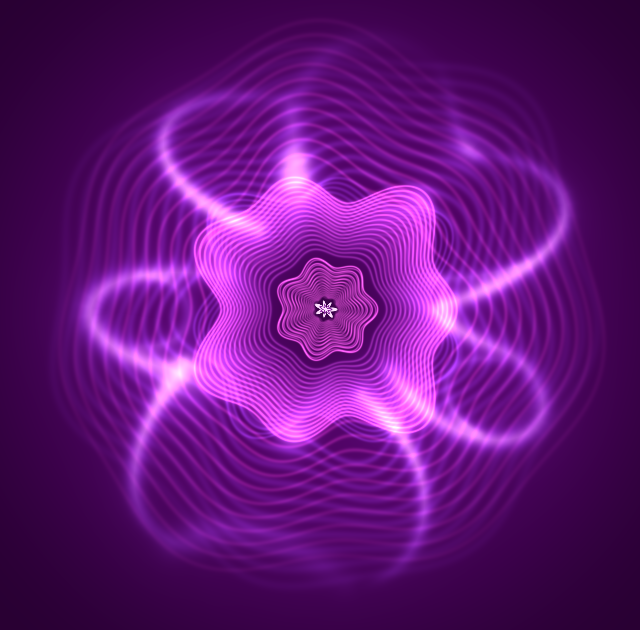
Give the GLSL for this background, as a WebGL 2 fragment shader.

```glsl
#version 300 es
precision highp float;

#define CENTER vec2(0.009, 0.009)
#define LOBES 7.0
#define STAR_RADIUS 0.205
#define STAR_LINES 16
#define VEIL_LINES 10
#define CORE_LINES 13
#define RIBBON_STEPS 18
#define PINK vec3(1.0, 0.46, 0.86)
#define VIOLET vec3(0.50, 0.27, 0.78)
#define HAZE vec3(0.31, 0.01, 0.39)
#define NIGHT vec3(0.16, 0.0, 0.20)

uniform vec2 u_resolution;
out vec4 outColor;

float gauss(float d, float width) {
    return exp(-d * d / (width * width));
}

// Closed line with a lobed radius, given in polar form
float waveLine(float r, float angle, float radius, float amp, float phase, float width) {
    float k = LOBES * angle + phase;
    float slope = amp * LOBES * sin(k) / max(r, 0.01);
    return gauss((r - radius - amp * cos(k)) / sqrt(1.0 + slope * slope), width);
}

vec2 cubic(vec2 a, vec2 b, vec2 c, vec2 d, float t) {
    float s = 1.0 - t;
    return s * s * s * a + 3.0 * s * s * t * b + 3.0 * s * t * t * c + t * t * t * d;
}

// Glowing cubic curve, wider where it is brighter; power holds both ends
float ribbon(vec2 p, vec2 a, vec2 b, vec2 c, vec2 d, float width, vec2 power) {
    float nearest = 10.0, along = 0.0;
    vec2 last = a;
    for (int i = 1; i <= RIBBON_STEPS; i++) {
        float t = float(i) / float(RIBBON_STEPS);
        vec2 next = cubic(a, b, c, d, t);
        vec2 seg = next - last;
        float h = clamp(dot(p - last, seg) / dot(seg, seg), 0.0, 1.0);
        float dist = length(p - last - seg * h);
        if (dist < nearest) {
            nearest = dist;
            along = t + (h - 1.0) / float(RIBBON_STEPS);
        }
        last = next;
    }
    float strength = mix(power.x, power.y, along);
    float w = width * (0.75 + 0.5 * strength);
    float ends = smoothstep(-0.01, 0.12, along) * smoothstep(1.01, 0.88, along);
    return strength * mix(0.6, 1.0, ends) * (0.65 * gauss(nearest, w) + 0.25 * exp(-nearest / (w * 1.8)));
}

// Loops and streamers thrown out by the star
float streamers(vec2 p) {
    float g = 0.0;
    // left loop and the tail below it
    g += ribbon(p, vec2(-.16, .054), vec2(-.438, .087), vec2(-.425, -.065), vec2(-.233, -.098), .017, vec2(.6, .85));
    g += ribbon(p, vec2(-.292, .054), vec2(-.193, .048), vec2(-.193, -.065), vec2(-.292, -.058), .012, vec2(.3, .35));
    g += ribbon(p, vec2(-.225, -.09), vec2(-.332, -.224), vec2(-.345, -.369), vec2(-.173, -.389), .014, vec2(1.0, .0));
    // lower streamers
    g += ribbon(p, vec2(.058, -.138), vec2(.204, -.25), vec2(.177, -.409), vec2(.052, -.442), .013, vec2(1.1, .0));
    g += ribbon(p, vec2(-.24, -.37), vec2(-.13, -.33), vec2(-.08, -.35), vec2(.03, -.43), .028, vec2(.3, .15));
    // lower right loop
    g += ribbon(p, vec2(.104, -.098), vec2(.223, -.276), vec2(.409, -.21), vec2(.323, -.098), .015, vec2(.85, .5));
    g += ribbon(p, vec2(.323, -.098), vec2(.29, -.052), vec2(.237, -.065), vec2(.177, -.005), .015, vec2(.45, .9));
    g += ribbon(p, vec2(.276, -.082), vec2(.17, -.06), vec2(.17, -.16), vec2(.243, -.196), .010, vec2(.3, .45));
    // upper right sweep
    g += ribbon(p, vec2(.19, .008), vec2(.435, .081), vec2(.435, .233), vec2(.237, .246), .013, vec2(1.05, .2));
    g += ribbon(p, vec2(.237, .246), vec2(.197, .272), vec2(.21, .332), vec2(.171, .398), .016, vec2(.4, .0));
    g += ribbon(p, vec2(.17, .05), vec2(.22, .045), vec2(.28, .06), vec2(.32, .075), .012, vec2(.45, .2));
    // upper left loop and crest
    g += ribbon(p, vec2(-.107, .127), vec2(-.319, .2), vec2(-.312, .372), vec2(-.061, .332), .014, vec2(1.2, .2));
    g += ribbon(p, vec2(-.061, .332), vec2(-.05, .29), vec2(-.05, .26), vec2(-.048, .225), .024, vec2(.25, .6));
    g += ribbon(p, vec2(-.05, .3), vec2(-.03, .46), vec2(.13, .46), vec2(.2, .36), .02, vec2(.2, .0));
    return g;
}

void main() {
    vec2 p = (gl_FragCoord.xy - 0.5 * u_resolution) / u_resolution.y - CENTER;
    float pixel = 1.0 / u_resolution.y;
    float r = length(p);
    float angle = atan(p.y, p.x + 1e-6);
    vec3 color = mix(HAZE, NIGHT, smoothstep(0.25, 0.72, r));

    // Outer veil: two crossing families of soft lines
    float sway = 0.016 * cos(3.0 * angle + 0.8) + 0.008 * sin(5.0 * angle);
    for (int i = 0; i < VEIL_LINES; i++) {
        float t = float(i) / float(VEIL_LINES - 1);
        float radius = mix(0.215, 0.425, t);
        float fade = mix(0.25, 0.06, t);
        float width = mix(0.003, 0.0045, t);
        color += vec3(0.85, 0.28, 0.65) * fade * waveLine(r, angle, radius + sway, 0.014, 1.6 * t, width);
        color += VIOLET * fade * waveLine(r, angle, radius - sway, 0.018, 2.6 - 2.0 * t, width * 1.7);
    }

    // Star body with square corners, and its nested lines
    float corner = -0.018 * cos(4.0 * angle);
    float edge = STAR_RADIUS + corner + 0.022 * cos(LOBES * angle);
    float body = smoothstep(0.09, 0.2, r) * (1.0 - smoothstep(edge - 0.012, edge + 0.012, r));
    color += vec3(0.30, 0.13, 0.31) * body;
    for (int i = 0; i < STAR_LINES; i++) {
        float t = float(i) / float(STAR_LINES - 1);
        float radius = mix(0.092, STAR_RADIUS, t) + corner * t;
        float amp = mix(0.005, 0.021, t);
        float power = mix(0.2, 0.48, t);
        color += PINK * power * waveLine(r, angle, radius, amp, 0.0, max(0.0018, pixel));
        color += VIOLET * power * 0.6 * waveLine(r, angle, radius, amp, 2.2 * t, 0.0026);
    }

    // Streamers and hot star tips
    float glow = streamers(p);
    glow += 0.75 * gauss(length((p - vec2(-.048, .21)) * vec2(1.0, .8)), .034);
    glow += 0.4 * gauss(length(p - vec2(-.21, -.11)), .05);
    glow += 0.5 * gauss(length(p - vec2(-.05, -.2)), .03);
    glow += 0.35 * gauss(length(p - vec2(.155, .175)), .025);
    glow += 0.25 * gauss(length(p - vec2(.22, .25)), .035);
    color += glow * mix(VIOLET, vec3(0.75, 0.6, 0.75), smoothstep(0.2, 0.9, glow));

    // Inner rosette with a dark well
    color *= mix(0.72, 1.0, smoothstep(0.02, 0.12, r));
    for (int i = 0; i < CORE_LINES; i++) {
        float t = float(i) / float(CORE_LINES - 1);
        float radius = 0.020 * pow(3.75, t);
        float power = mix(0.2, 0.65, t * t);
        float width = max(0.0014, pixel * 0.8);
        color += PINK * power * waveLine(r, angle, radius, radius * 0.1, 0.7 * (1.0 - t), width);
        color += PINK * power * 0.6 * waveLine(r, angle, radius * 0.96, radius * 0.1, 1.1 * t - 0.9, width);
    }

    // Small flower at the heart
    float petal = 0.011 + 0.005 * cos(LOBES * angle) + 0.003 * cos(2.0 * angle + 0.5);
    float flower = 1.0 - smoothstep(-pixel, pixel, r - petal);
    float vein = gauss(r - petal * 0.5, 0.0016);
    color = mix(color, mix(vec3(1.0, 0.88, 1.0), vec3(0.5, 0.1, 0.6), vein), flower);

    outColor = vec4(min(color, vec3(1.0)), 1.0);
}
```
